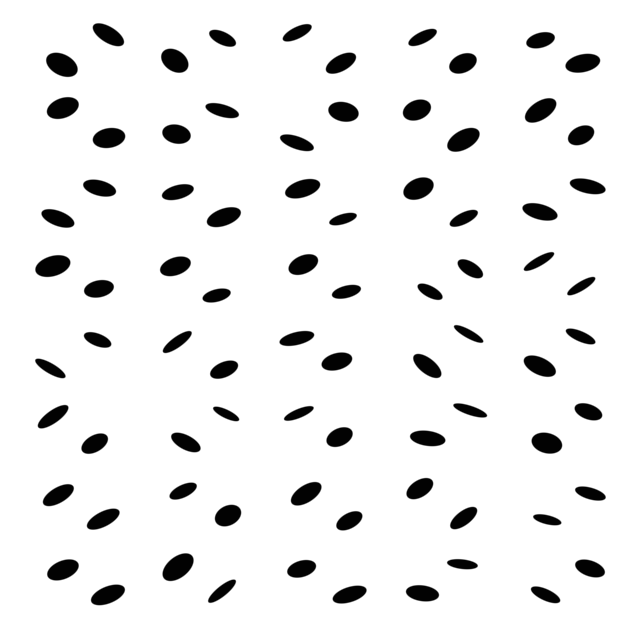
Reproduce this pattern procedurally as a Shadertoy shader.

```glsl
// Grid of paired black ellipses on white, each pair leaning against its own diagonal.

const vec3  PAPER = vec3(1.0);
const vec3  INK   = vec3(0.008);

const vec2  GRID_COUNT  = vec2(5.0, 8.0);       // pairs across and up
const vec2  GRID_ORIGIN = vec2(0.030, 0.036);   // lower left corner of the grid
const vec2  CELL_SIZE   = vec2(0.190, 0.118);
const vec2  PAIR_JITTER = vec2(0.010, 0.006);   // shift of a pair in its cell

const vec2  SPREAD_MIN  = vec2(0.031, 0.017);   // half distance within a pair
const vec2  SPREAD_MAX  = vec2(0.038, 0.025);
const vec2  RADII_MIN   = vec2(0.0215, 0.0065);
const vec2  RADII_MAX   = vec2(0.0285, 0.0165);

const float TILT_MIN     = 0.14;                // radians, shared by a pair
const float TILT_MAX     = 0.56;
const float TILT_JITTER  = 0.14;                // extra for each ellipse
const float FALLING_RATE = 0.55;                // share of pairs falling to the right
const float EDGE         = 0.0014;              // half width of the soft edge
const uint  SEED         = 17u;

// Integer hash: three values in 0..1
vec3 hash3(uvec3 v) {
    v = v * 1664525u + 1013904223u;
    v.x += v.y * v.z; v.y += v.z * v.x; v.z += v.x * v.y;
    v ^= v >> 16u;
    v.x += v.y * v.z; v.y += v.z * v.x; v.z += v.x * v.y;
    return vec3(v >> 8u) / 16777216.0;
}

vec2 rotate(vec2 p, float angle) {
    float c = cos(angle), s = sin(angle);
    return vec2(c * p.x + s * p.y, c * p.y - s * p.x);
}

// First-order signed distance to an ellipse
float ellipseDistance(vec2 p, vec2 radii) {
    p = abs(p) + 1e-5;
    float k = length(p / radii);
    return k * (k - 1.0) / length(p / (radii * radii));
}

// Distance to the two ellipses of one cell; p is relative to the cell centre
float pairDistance(vec2 p, uvec2 cell) {
    vec3 place = hash3(uvec3(cell, SEED));
    vec3 shape = hash3(uvec3(cell, SEED + 1u));

    p -= (place.xy * 2.0 - 1.0) * PAIR_JITTER;
    if (place.z > FALLING_RATE) p.x = -p.x;     // mirror into a rising pair

    vec2 spread = mix(SPREAD_MIN, SPREAD_MAX, shape.xy) * vec2(1.0, -1.0);
    float pairTilt = mix(TILT_MIN, TILT_MAX, shape.z);

    float d = 1.0;
    for (uint i = 0u; i < 2u; i++) {
        vec3 grain = hash3(uvec3(cell, SEED + 2u + i));
        vec2 centre = i == 0u ? -spread : spread;
        float tilt = pairTilt + (grain.z * 2.0 - 1.0) * TILT_JITTER;
        vec2 radii = mix(RADII_MIN, RADII_MAX, grain.xy);
        d = min(d, ellipseDistance(rotate(p - centre, tilt), radii));
    }
    return d;
}

void mainImage(out vec4 fragColor, in vec2 fragCoord) {
    float side = min(iResolution.x, iResolution.y);
    vec2 uv = (fragCoord - 0.5 * iResolution.xy) / side + 0.5;

    // Nearest grid cell, clamped so the margins stay empty
    vec2 grid = (uv - GRID_ORIGIN) / CELL_SIZE;
    vec2 cell = clamp(floor(grid), vec2(0.0), GRID_COUNT - 1.0);
    vec2 local = (grid - cell - 0.5) * CELL_SIZE;

    float d = pairDistance(local, uvec2(cell));
    float edge = max(EDGE, 0.7 / side);
    fragColor = vec4(mix(INK, PAPER, smoothstep(-edge, edge, d)), 1.0);
}
```
